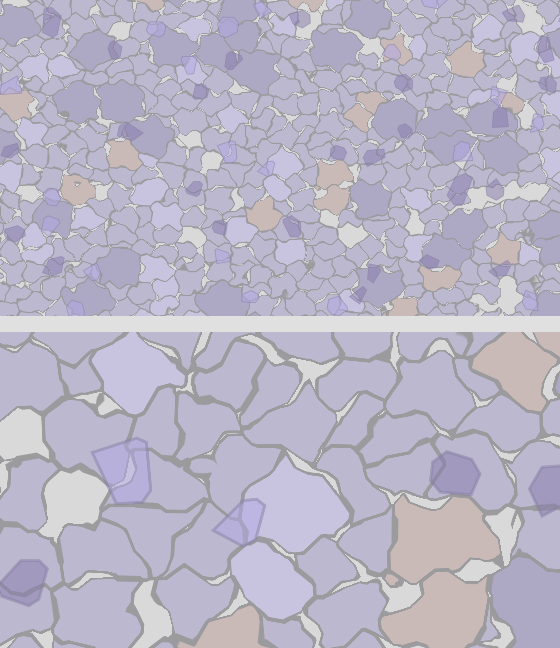
Top: the whole. Bottom: its middle third, enlarged.
Give the GLSL for this pattern, as a WebGL 2 fragment shader.

```glsl
#version 300 es
precision highp float;
// Packed angular lilac grains with grey outlines, pale gaps and translucent violet flakes.
uniform vec2 u_resolution;
out vec4 fragColor;

const vec2 GRID = vec2(14.0, 17.0); // grain sites per canvas height
const vec3 OUTLINE = vec3(0.60, 0.60, 0.61);

vec3 hash3(vec2 p) {
  vec3 q = fract(p.xyx * vec3(0.1031, 0.1030, 0.0973));
  q += dot(q, q.yxz + 33.33);
  return fract((q.xxy + q.yzz) * q.zyx);
}

float triangleWave(float x) { return abs(fract(x) * 2.0 - 1.0); }

// Crossed triangle waves bend straight cell borders into jagged polylines.
vec2 jag(vec2 p) {
  vec2 a = vec2(triangleWave(dot(p, vec2(5.3, 13.1))), triangleWave(dot(p, vec2(14.3, -4.1))));
  vec2 b = vec2(triangleWave(dot(p, vec2(-9.7, 17.9)) + 0.3), triangleWave(dot(p, vec2(19.1, 8.3))));
  return 0.013 * (a - 0.5) + 0.009 * (b - 0.5);
}

// Grain kinds: 0 gap, 1 medium, 2 light, 3 pink, 4 large dark.
int grainKind(vec2 cell) {
  float t = hash3(cell + 71.0).x;
  return t < 0.055 ? 4 : t < 0.09 ? 3 : t < 0.21 ? 2 : t < 0.285 ? 0 : 1;
}

float grainWeight(vec2 cell) {
  int kind = grainKind(cell);
  float vary = hash3(cell + 71.0).y;
  return kind == 4 ? 0.8 + 0.4 * vary : kind == 3 ? 0.55
       : kind == 2 ? 0.2 + 0.3 * vary : kind == 0 ? 0.0 : 0.2 * vary;
}

vec2 grainSite(vec2 cell) { return cell + 0.1 + 0.8 * hash3(cell).xy; }

vec3 grainColor(int kind) {
  return kind == 4 ? vec3(0.68, 0.66, 0.765)
       : kind == 3 ? vec3(0.79, 0.73, 0.72)
       : kind == 2 ? vec3(0.785, 0.77, 0.875)
       : kind == 1 ? vec3(0.737, 0.722, 0.815) : vec3(0.85);
}

// Weighted cellular pattern with outlined, notched grains.
vec3 grains(vec2 p, float px) {
  vec2 q = (p + jag(p)) * GRID;
  vec2 base = floor(q), home = base;
  float nearest = 1e5;
  for (int j = -2; j <= 2; j++)
    for (int i = -2; i <= 2; i++) {
      vec2 cell = base + vec2(i, j);
      vec2 v = q - grainSite(cell);
      float d = dot(v, v) - grainWeight(cell);
      if (d < nearest) { nearest = d; home = cell; }
    }

  // Distance to the closest border, in canvas heights.
  int kind = grainKind(home);
  vec2 site = grainSite(home);
  float edge = 1.0;
  for (int j = -2; j <= 2; j++)
    for (int i = -2; i <= 2; i++) {
      vec2 cell = base + vec2(i, j);
      if (cell == home || (kind == 0 && grainKind(cell) == 0)) continue;
      vec2 other = grainSite(cell), v = q - other;
      float d = dot(v, v) - grainWeight(cell);
      edge = min(edge, (d - nearest) / (2.0 * length((other - site) * GRID)));
    }

  // Notches open pale pockets between some grains.
  vec3 h = hash3(home + 19.0);
  float wave = triangleWave(dot(p, vec2(8.0, 5.0)) + h.x) * triangleWave(dot(p, vec2(-5.0, 9.0)) + h.y);
  float notch = max(0.0, wave - 0.42) * (kind == 3 ? 0.06 : 0.03);
  float inside = kind == 0 ? -edge - notch : edge - notch;
  vec3 color = mix(vec3(0.85), grainColor(kind), smoothstep(-0.5 * px, 0.5 * px, inside));
  float line = 1.0 - smoothstep(0.0024 - 0.5 * px, 0.0024 + 0.5 * px, abs(inside));
  return mix(color, OUTLINE, line * 0.95);
}

// Sparse see-through polygons laid over the grains.
vec3 flakes(vec3 color, vec2 p, float px) {
  vec2 base = floor(p / 0.11);
  for (int j = -1; j <= 1; j++)
    for (int i = -1; i <= 1; i++) {
      vec2 cell = base + vec2(i, j);
      vec3 h = hash3(cell + 131.0);
      if (h.z > 0.36) continue;
      vec2 v = p - (cell + 0.2 + 0.6 * h.xy) * 0.11;
      vec3 shape = hash3(cell + 47.0);
      float d = -1.0;
      for (int k = 0; k < 7; k++) {
        float r = hash3(cell + float(k) * 7.0).z;
        float angle = (float(k) + 0.6 * r) * 0.8976 + shape.x;
        d = max(d, dot(v, vec2(cos(angle), sin(angle))) - 0.015 - 0.024 * r * (0.5 + shape.y));
      }
      vec3 tint = mix(vec3(0.53, 0.48, 0.68), vec3(0.70, 0.66, 0.90), step(0.5, shape.z));
      color = mix(color, tint, 0.5 * (1.0 - smoothstep(-0.5 * px, 0.5 * px, d)));
      float line = 1.0 - smoothstep(0.0016 - 0.5 * px, 0.0016 + 0.5 * px, abs(d));
      color = mix(color, vec3(0.53, 0.50, 0.64), 0.5 * line);
    }
  return color;
}

void main() {
  vec2 p = gl_FragCoord.xy / u_resolution.y;
  float px = 1.0 / u_resolution.y;
  fragColor = vec4(flakes(grains(p, px), p, px), 1.0);
}
```
